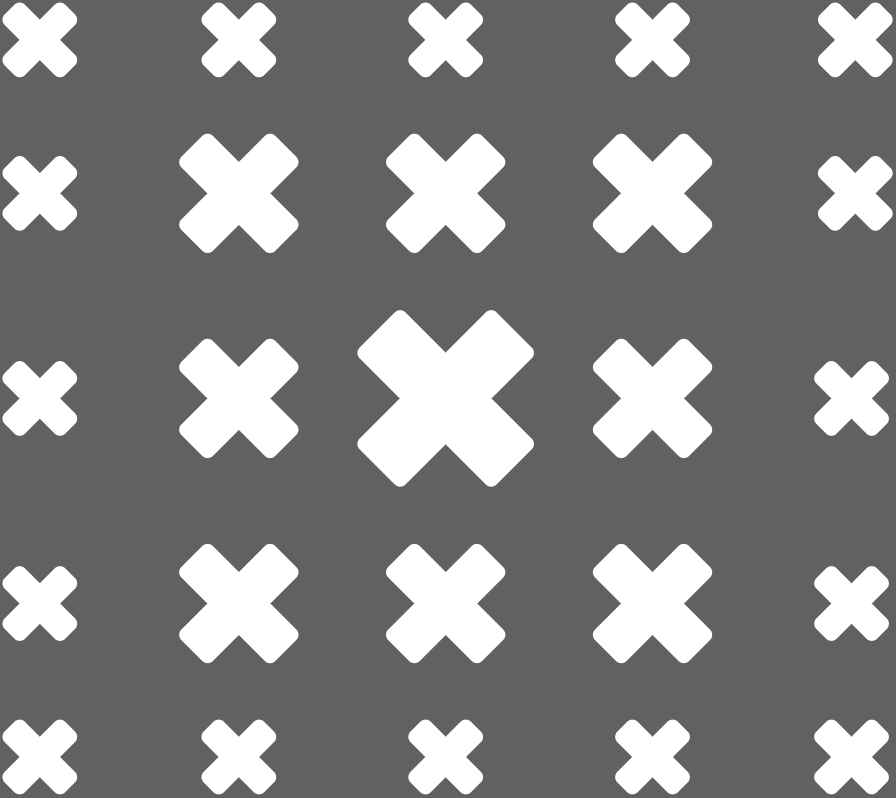
Reproduce this pattern procedurally as a Shadertoy shader.

```glsl
// A five by five field of white rounded diagonal crosses on flat grey.
// Each cross is the union of two rounded bars turned by 45 degrees;
// its size falls with the square ring it sits on around the centre.

const vec3 GREY = vec3(0.38);
const vec3 WHITE = vec3(1.0);

// Lengths are in canvas heights, measured from the canvas centre.
const vec2 GRID_CENTER = vec2(-0.0029, 0.0007);
const vec2 INNER_STEP = vec2(0.2592, 0.2570);
const vec2 OUTER_STEP = vec2(0.5086, 0.4493);
const float UPPER_RIGHT_SHIFT = 0.0047;
const vec3 RING_ARM = vec3(0.1213, 0.0833, 0.0537);
const float BAR_RATIO = 0.335;
const float CORNER_RADIUS = 0.0094;

float roundedBox(vec2 p, vec2 halfSize, float radius) {
    vec2 q = abs(p) - halfSize + radius;
    return length(max(q, 0.0)) + min(max(q.x, q.y), 0.0) - radius;
}

// Distance to a diagonal cross with the given arm length
float diagonalCross(vec2 p, float arm) {
    vec2 turned = abs(vec2(p.x + p.y, p.y - p.x)) * inversesqrt(2.0);
    vec2 alongBar = vec2(max(turned.x, turned.y), min(turned.x, turned.y));
    return roundedBox(alongBar, vec2(arm, arm * BAR_RATIO), CORNER_RADIUS);
}

// Centre of a cell whose indices run from -2 to 2
vec2 cellCenter(vec2 cell) {
    vec2 spacing = mix(INNER_STEP, OUTER_STEP, step(1.5, abs(cell)));
    vec2 center = GRID_CENTER + sign(cell) * spacing;
    if (cell.x > 1.5 && cell.y > 0.5) center.x += UPPER_RIGHT_SHIFT;
    return center;
}

void mainImage(out vec4 fragColor, in vec2 fragCoord) {
    vec2 p = (fragCoord - 0.5 * iResolution.xy) / iResolution.y;
    float pixel = 1.0 / iResolution.y;

    // Nearest cross of the whole grid
    float nearest = 1.0;
    for (int row = -2; row <= 2; row++) {
        for (int column = -2; column <= 2; column++) {
            int ring = max(abs(row), abs(column));
            vec2 center = cellCenter(vec2(column, row));
            nearest = min(nearest, diagonalCross(p - center, RING_ARM[ring]));
        }
    }

    // Smooth edge about one pixel wide
    float coverage = clamp(0.5 - nearest / pixel, 0.0, 1.0);
    fragColor = vec4(mix(GREY, WHITE, coverage), 1.0);
}
```
